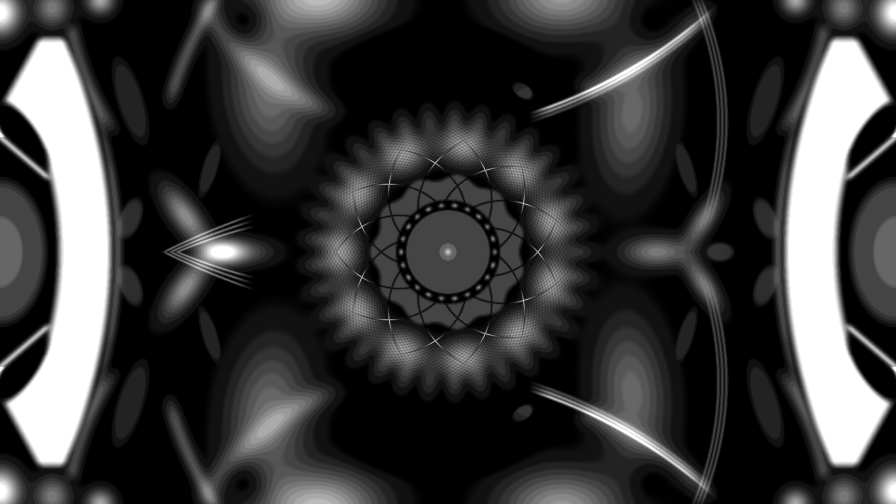
This background is drawn by a WebGL 2 fragment shader. Its source:

```glsl
#version 300 es
precision highp float;
// Monochrome kaleidoscope: an eleven-fold rosette between glowing lenses and white side arcs.
uniform vec2 u_resolution;
out vec4 fragColor;

const float TAU = 6.2831853;
const float PETALS = 11.0;
const float GRAY_STEPS = 15.0;

float bell(float x, float width) {
  float t = x / width;
  return exp(-t * t);
}

vec2 ellipseSpace(vec2 p, vec2 center, vec2 radius, float tilt) {
  vec2 d = p - center;
  float c = cos(tilt), s = sin(tilt);
  return vec2(c * d.x + s * d.y, c * d.y - s * d.x) / radius;
}

float glow(vec2 p, vec2 center, vec2 radius, float tilt) {
  vec2 d = ellipseSpace(p, center, radius, tilt);
  return exp(-dot(d, d));
}

float ellipse(vec2 p, vec2 center, vec2 radius, float tilt, float soft) {
  return 1.0 - smoothstep(1.0 - soft, 1.0 + soft, length(ellipseSpace(p, center, radius, tilt)));
}

// Tapered stroke from a to b, bowed sideways by bend.
float stroke(vec2 p, vec2 a, vec2 b, float bend, float width) {
  vec2 axis = b - a;
  float len = length(axis);
  axis /= len;
  float t = dot(p - a, axis) / len;
  float side = dot(p - a, vec2(-axis.y, axis.x)) - bend * 4.0 * t * (1.0 - t);
  return bell(side, width) * smoothstep(0.0, 0.12, t) * (1.0 - smoothstep(0.75, 1.0, t));
}

// Distance to a set of spiral lines, one in each sector.
float spiralDistance(float turn, float r, float shift) {
  return abs(fract(turn - shift + 0.5) - 0.5) * TAU / PETALS * r;
}

float rosette(vec2 p) {
  float r = length(p);
  float angle = atan(p.y, p.x);
  float turn = angle * PETALS / TAU;
  float petal = 0.5 - 0.5 * cos(turn * TAU);

  // Hub, bead ring and inner collar
  float v = 0.26 * (1.0 - smoothstep(0.080, 0.086, r));
  v += 0.13 * (1.0 - smoothstep(0.015, 0.019, r)) + 0.4 * bell(r, 0.006);
  v += 0.5 * bell(r - 0.093, 0.004) * pow(0.5 + 0.5 * cos(angle * 2.0 * PETALS), 2.0);
  float collarEdge = 0.148 - 0.012 * (1.0 - petal);
  v += 0.25 * smoothstep(0.099, 0.107, r) * (1.0 - smoothstep(collarEdge, collarEdge + 0.012, r));

  // Petals with fine interference hatching
  float hatch = 0.84 + 0.16 * sin(r * 950.0) * cos(turn * 75.0);
  v += mix(0.25, 0.66, petal) * hatch * bell(r - 0.213, 0.036);
  v += 0.15 * bell(r - 0.262, 0.03) * (0.55 + 0.45 * cos(turn * TAU * 3.0));

  // Crossing spirals, dark inside and sparkling at their meeting points
  float shift = (r - 0.178) * PETALS;
  float line = min(spiralDistance(turn, r, shift), spiralDistance(turn, r, -shift));
  float lattice = smoothstep(0.088, 0.1, r) * (1.0 - smoothstep(0.18, 0.24, r));
  v *= 1.0 - 0.75 * bell(line, 0.0025) * lattice;
  v += 0.65 * bell(line, 0.002) * bell(r - 0.18, 0.013);
  return v;
}

// White arc with a dark leaf, and a gray disc on the border.
float sideArc(vec2 q) {
  float inner = 0.667 + 0.52 * q.y * q.y;
  float outer = 0.768 + 0.75 * q.y * q.y + 0.2 * smoothstep(0.20, 0.27, q.y);
  float tip = dot(q - vec2(0.889, 0.287), vec2(0.875, 0.483));
  float arc = smoothstep(-0.007, 0.012, q.x - inner) * smoothstep(-0.014, 0.008, outer - q.x);
  arc *= (1.0 - smoothstep(-0.012, 0.008, tip)) * (1.0 - smoothstep(0.413, 0.434, q.y));
  arc *= 1.0 - 0.98 * ellipse(q, vec2(0.848, 0.232), vec2(0.082, 0.03), 0.94, 0.2);
  arc += 0.75 * stroke(q, vec2(0.785, 0.14), vec2(0.92, 0.255), 0.0, 0.006);
  arc += 0.3 * bell(q.x - inner + 0.012, 0.009) * (1.0 - smoothstep(0.08, 0.4, q.y));
  arc += 0.25 * ellipse(q, vec2(0.889, 0.0), vec2(0.09, 0.14), 0.0, 0.12);
  return arc + 0.15 * ellipse(q, vec2(0.889, 0.0), vec2(0.045, 0.07), 0.0, 0.12);
}

// Faint shapes shared by both halves.
float sideDetails(vec2 q) {
  float v = 0.17 * ellipse(q, vec2(0.63, 0.067), vec2(0.02, 0.04), 0.35, 0.25);
  v += 0.13 * ellipse(q, vec2(0.473, 0.164), vec2(0.014, 0.052), 0.3, 0.25);
  v += 0.12 * ellipse(q, vec2(0.63, 0.30), vec2(0.025, 0.085), -0.3, 0.25);
  v += 0.27 * stroke(q, vec2(0.75, 0.46), vec2(0.65, 0.22), 0.015, 0.014);
  v += 0.48 * glow(q, vec2(0.785, 0.485), vec2(0.033, 0.036), 0.0);
  v += 1.1 * glow(q, vec2(0.889, 0.475), vec2(0.036, 0.04), 0.0);
  return v + 0.65 * glow(q, vec2(0.69, 0.50), vec2(0.026, 0.026), 0.0);
}

float leftLights(vec2 p) {
  float v = 0.43 * glow(p, vec2(-0.356, 0.325), vec2(0.075, 0.14), 0.1);
  v += 0.75 * glow(p, vec2(-0.255, 0.51), vec2(0.11, 0.07), 0.0);
  v += 0.27 * stroke(p, vec2(-0.50, 0.52), vec2(-0.19, 0.26), -0.04, 0.024);
  v += 0.3 * stroke(p, vec2(-0.45, 0.52), vec2(-0.56, 0.27), -0.012, 0.014);
  v += 1.0 * glow(p, vec2(-0.449, 0.0), vec2(0.04, 0.022), 0.0);
  v += 0.3 * glow(p, vec2(-0.41, 0.0), vec2(0.06, 0.024), 0.0);
  v += 0.55 * glow(p, vec2(-0.52, 0.07), vec2(0.065, 0.025), 2.2);
  for (int i = 0; i < 3; i++) {
    float offset = float(i) * 0.012;
    v += 0.4 * stroke(p, vec2(-0.575 + offset, -0.006), vec2(-0.38, 0.076 - offset), 0.004, 0.0022);
  }
  return v;
}

float rightLights(vec2 p) {
  float v = 0.4 * glow(p, vec2(0.365, 0.28), vec2(0.066, 0.14), -0.1);
  v += 0.6 * glow(p, vec2(0.225, 0.51), vec2(0.11, 0.07), 0.0);
  v += 0.47 * glow(p, vec2(0.415, 0.0), vec2(0.062, 0.028), 0.0);
  v += 0.45 * glow(p, vec2(0.507, 0.063), vec2(0.055, 0.02), 1.0);
  v += 0.17 * ellipse(p, vec2(0.54, 0.0), vec2(0.026, 0.018), 0.0, 0.25);
  v += 0.2 * ellipse(p, vec2(0.148, 0.32), vec2(0.022, 0.013), -0.6, 0.25);
  v += 0.22 * stroke(p, vec2(0.25, 0.31), vec2(0.54, 0.51), -0.025, 0.022);
  for (int i = 0; i < 3; i++) {
    float offset = float(i) * 0.008;
    v += (0.75 - 30.0 * offset) * stroke(p, vec2(0.155, 0.272 - offset), vec2(0.54, 0.495 - offset), -0.025, 0.0032);
    v += 0.25 * stroke(p, vec2(0.49 - offset, 0.53), vec2(0.51 - offset, 0.03), 0.052, 0.003);
  }
  return v;
}

void main() {
  vec2 p = (gl_FragCoord.xy - 0.5 * u_resolution) / u_resolution.y;
  vec2 mirrored = vec2(p.x, abs(p.y));
  vec2 folded = abs(p);
  float v = leftLights(mirrored) + rightLights(mirrored) + sideDetails(folded);

  // Dark hollows between the lights
  v *= 1.0 - 0.9 * glow(folded, vec2(0.405, 0.46), vec2(0.045, 0.045), 0.0);
  v *= 1.0 - ellipse(mirrored, vec2(-0.02, 0.375), vec2(0.19, 0.075), 0.0, 0.25);
  v += rosette(p) + sideArc(folded);

  // Soft stepped gray tones
  float tone = clamp(v, 0.0, 1.0) * GRAY_STEPS;
  float gray = (floor(tone) + smoothstep(0.25, 0.75, fract(tone))) / GRAY_STEPS;
  fragColor = vec4(vec3(gray), 1.0);
}
```
